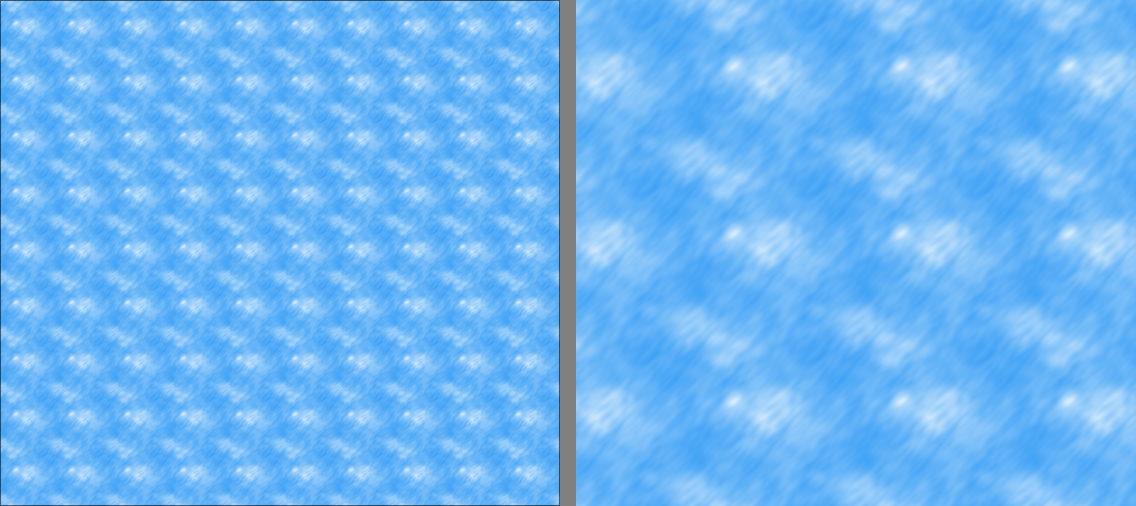
Left: the whole. Right: its middle third, enlarged.
Give the GLSL for this pattern, as a Shadertoy shader.

```glsl
// Tiled blue sky: one soft cloud with slanted brush grain, repeated ten across and nine down.

const float PI = 3.14159;

// Random unit gradient for a lattice corner, wrapped to the given period
vec2 cornerGradient(vec2 cell, vec2 period) {
    cell = mod(cell, period);
    float angle = 2.0 * PI * fract(sin(dot(cell, vec2(127.1, 311.7)) + period.x) * 4375.5);
    return vec2(cos(angle), sin(angle));
}

// Periodic gradient noise, roughly -0.7 to 0.7
float gradientNoise(vec2 p, vec2 period) {
    vec2 i = floor(p), f = p - i;
    vec2 u = f * f * f * (f * (f * 6.0 - 15.0) + 10.0);
    vec2 e = vec2(1.0, 0.0);
    float a = dot(cornerGradient(i, period), f);
    float b = dot(cornerGradient(i + e.xy, period), f - e.xy);
    float c = dot(cornerGradient(i + e.yx, period), f - e.yx);
    float d = dot(cornerGradient(i + e.xx, period), f - e.xx);
    return mix(mix(a, b, u.x), mix(c, d, u.x), u.y);
}

// Noise stretched along the rising diagonal; still repeats on every unit tile
float streakNoise(vec2 p, vec2 frequency) {
    return gradientNoise(vec2(p.x - p.y, p.x + p.y) * frequency, frequency);
}

// Soft elliptical puff that wraps on the unit tile; slant leans it along a diagonal
float puff(vec2 p, vec2 center, vec2 radius, float slant) {
    vec2 d = PI * (p - center);
    vec2 s = sin(d) / (PI * radius);
    vec2 w = s * cos(d);
    return exp(-dot(s, s) + 2.0 * slant * w.x * w.y);
}

void mainImage(out vec4 fragColor, in vec2 fragCoord) {
    // Tile space, anchored at the top left, with the brightest glint at zero
    vec2 p = (fragCoord - vec2(0.0, iResolution.y)) * 10.03 / iResolution.x;
    p -= vec2(0.287, -0.42);

    // Slanted grain, from broad wisps to fine strokes
    float grain = 0.0, amplitude = 1.0;
    vec2 frequency = vec2(5.0, 3.0);
    for (int i = 0; i < 3; i++) {
        grain += amplitude * streakNoise(p, frequency);
        frequency *= vec2(2.0, 1.7);
        frequency = floor(frequency);
        amplitude *= 0.7;
    }
    float strokes = streakNoise(p, vec2(23.0, 7.0));

    // Ragged outlines
    vec2 q = p + 0.07 * vec2(streakNoise(p, vec2(6.0, 4.0)), streakNoise(p + 0.37, vec2(7.0, 5.0)));

    // Main cloud and its lobes
    float cloud = 0.27 * puff(q, vec2(0.22, -0.10), vec2(0.27, 0.20), -0.2);
    cloud += 0.12 * puff(q, vec2(0.12, -0.04), vec2(0.13, 0.11), 0.2);
    cloud += 0.13 * puff(q, vec2(0.36, 0.00), vec2(0.07, 0.05), -0.4);
    cloud += 0.12 * puff(q, vec2(0.41, -0.13), vec2(0.08, 0.07), 0.3);

    // Upper cloud and its trailing wisp
    cloud += 0.23 * puff(q, vec2(-0.04, 0.36), vec2(0.23, 0.14), -0.5);
    cloud += 0.17 * puff(q, vec2(-0.34, 0.50), vec2(0.15, 0.07), -0.5);

    // Open sky
    float hollow = 0.12 * puff(q, vec2(-0.19, -0.25), vec2(0.12, 0.20), -0.2);
    hollow += 0.07 * puff(q, vec2(0.52, 0.28), vec2(0.25, 0.15), -0.6);

    // Glints
    float glint = 0.42 * puff(p, vec2(0.0), vec2(0.055, 0.04), 0.5);
    glint += 0.20 * puff(p, vec2(-0.10, 0.37), vec2(0.06, 0.045), 0.3);
    glint += 0.15 * puff(p, vec2(-0.09, 0.25), vec2(0.06, 0.04), 0.3);

    float whiteness = 0.19 + cloud * (1.0 + 0.7 * grain) - hollow + glint;
    whiteness += 0.09 * grain + 0.08 * strokes;
    vec3 color = mix(vec3(0.20, 0.61, 0.96), vec3(1.0), clamp(whiteness, 0.02, 1.0));

    // Hairline dark frame
    vec2 inset = min(fragCoord, iResolution.xy - fragCoord);
    float edge = min(inset.x, inset.y) / iResolution.x;
    color *= 1.0 - clamp((0.001 - edge) * iResolution.x + 0.5, 0.0, 1.0);

    fragColor = vec4(color, 1.0);
}
```
